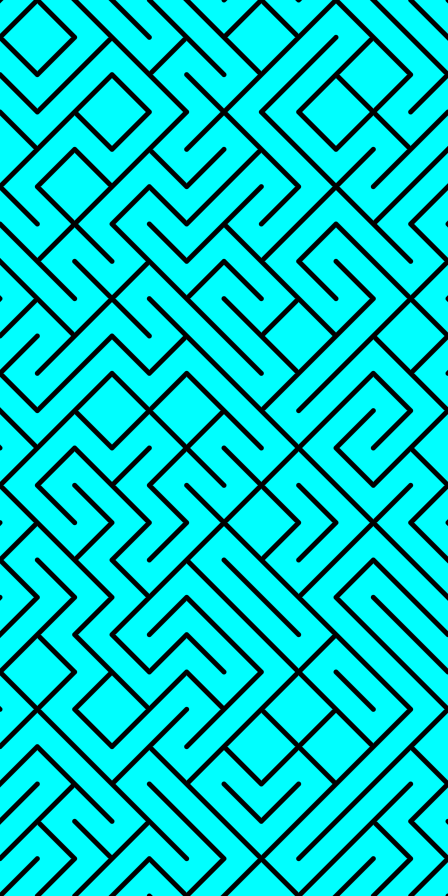
Reproduce this pattern procedurally as a Shadertoy shader.

```glsl
// Maze of randomly flipped diagonal strokes, black on cyan, with round ends.

const float COLUMNS = 12.0;      // cells across the canvas width
const float HALF_STROKE = 0.066; // half the stroke width, in cells
const vec3 CYAN = vec3(0.0, 1.0, 1.0);
const vec3 BLACK = vec3(0.0);

float hash(vec2 cell) {
    return fract(sin(dot(cell, vec2(127.1, 311.7))) * 43758.5453);
}

float segmentDistance(vec2 p, vec2 a, vec2 b) {
    vec2 ab = b - a;
    float t = clamp(dot(p - a, ab) / dot(ab, ab), 0.0, 1.0);
    return length(p - a - ab * t);
}

// Distance to the one diagonal of a cell; p is relative to its lower left corner
float diagonalDistance(vec2 p, vec2 cell) {
    float flip = step(0.5, hash(cell));
    return segmentDistance(p, vec2(flip, 0.0), vec2(1.0 - flip, 1.0));
}

// Nearest stroke, including round ends that reach in from neighbouring cells
float mazeDistance(vec2 p) {
    vec2 home = floor(p);
    float nearest = 1.0;
    for (int y = -1; y <= 1; y++) {
        for (int x = -1; x <= 1; x++) {
            vec2 cell = home + vec2(x, y);
            nearest = min(nearest, diagonalDistance(p - cell, cell));
        }
    }
    return nearest;
}

void mainImage(out vec4 fragColor, in vec2 fragCoord) {
    // Canvas to cell units
    float pixel = COLUMNS / iResolution.x;
    float dist = mazeDistance(fragCoord * pixel);

    // Smooth stroke edge, about one pixel wide
    float edge = 0.7 * pixel;
    float ground = smoothstep(-edge, edge, dist - HALF_STROKE);
    fragColor = vec4(mix(BLACK, CYAN, ground), 1.0);
}
```
